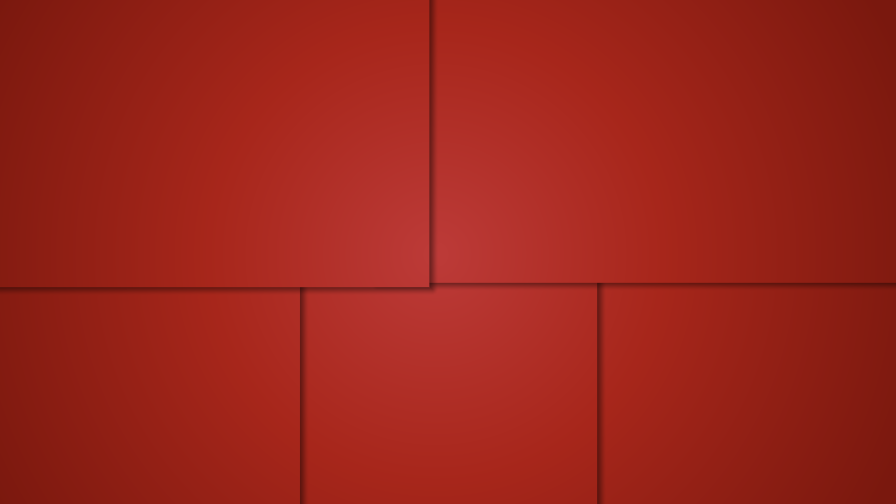
Give the GLSL for this background, as a WebGL 1 fragment shader.

```glsl
precision highp float;
// Overlapping red panels with soft drop shadows under a warm radial glow.
uniform vec2 u_resolution;

// Signed distance to the box spanning corners lo and hi
float boxDistance(vec2 p, vec2 lo, vec2 hi) {
  vec2 d = abs(p - 0.5 * (lo + hi)) - 0.5 * (hi - lo);
  return length(max(d, 0.0)) + min(max(d.x, d.y), 0.0);
}

// Lays a panel over the current shade: shadow outside, full light inside
float layPanel(float shade, vec2 p, vec2 lo, vec2 hi) {
  float pixel = 1.0 / u_resolution.y;
  float shadow = smoothstep(0.014, -0.008, boxDistance(p - vec2(0.005, -0.003), lo, hi));
  float cover = smoothstep(0.5 * pixel, -0.5 * pixel, boxDistance(p, lo, hi));
  return mix(shade * (1.0 - 0.46 * shadow), 1.0, cover);
}

void main() {
  // Canvas units: height 1, width 16/9
  vec2 p = gl_FragCoord.xy / u_resolution * vec2(16.0 / 9.0, 1.0);

  // Radial glow from rose through red to maroon
  float radius = distance(p, vec2(0.865, 0.495));
  vec3 rose = vec3(0.74, 0.23, 0.22);
  vec3 red = vec3(0.655, 0.15, 0.105);
  vec3 maroon = vec3(0.48, 0.095, 0.055);
  vec3 color = mix(rose, red, clamp(radius / 0.45, 0.0, 1.0));
  color = mix(color, maroon, clamp((radius - 0.45) / 0.55, 0.0, 1.0));

  // Panels from back to front: lower middle, lower left, upper right, upper left
  float shade = 1.0;
  shade = layPanel(shade, p, vec2(0.5, -0.5), vec2(1.185, 0.6));
  shade = layPanel(shade, p, vec2(-0.5, -0.5), vec2(0.595, 0.6));
  shade = layPanel(shade, p, vec2(0.745, 0.439), vec2(2.5, 1.5));
  shade = layPanel(shade, p, vec2(-0.5, 0.430), vec2(0.852, 1.5));

  gl_FragColor = vec4(color * shade, 1.0);
}
```
